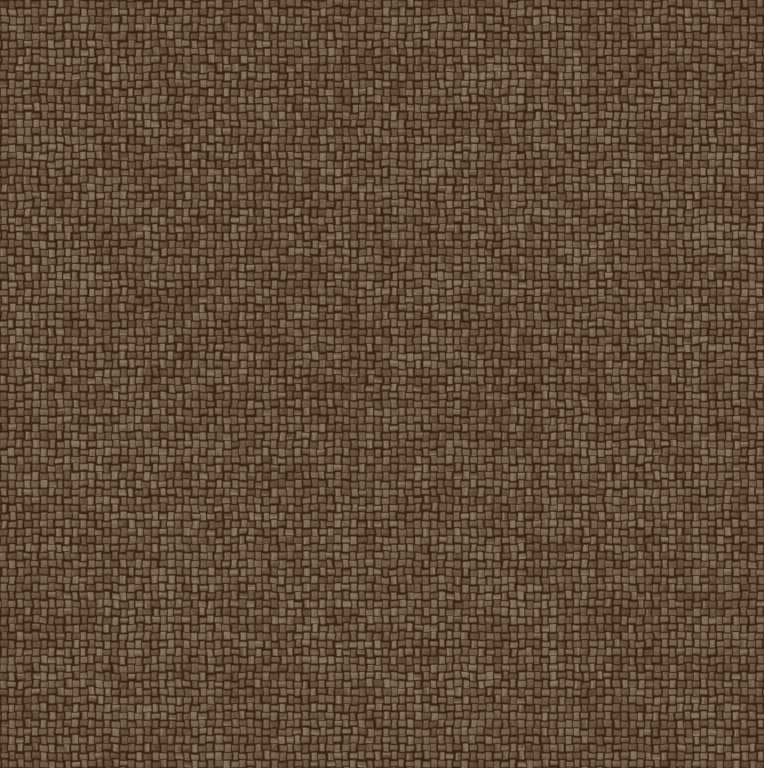
A Shadertoy shader for this texture:

```glsl
// Brown plain-weave upholstery cloth with worn, uneven threads.

const vec2 THREADS = vec2(96.0, 96.0);            // crossings across and down
const vec3 GAP_COLOR = vec3(0.215, 0.125, 0.070);
const vec3 MID_COLOR = vec3(0.365, 0.278, 0.204);
const vec3 WORN_COLOR = vec3(0.530, 0.460, 0.375);

float hash(vec2 p) {
    return fract(sin(dot(p, vec2(127.1, 311.7))) * 43758.5453);
}

float noise(vec2 p) {
    vec2 i = floor(p), f = fract(p);
    f = f * f * (3.0 - 2.0 * f);
    return mix(mix(hash(i), hash(i + vec2(1.0, 0.0)), f.x),
               mix(hash(i + vec2(0.0, 1.0)), hash(i + vec2(1.0, 1.0)), f.x), f.y);
}

float roundedBox(vec2 p, vec2 halfSize, float radius) {
    vec2 d = abs(p) - halfSize + radius;
    return length(max(d, 0.0)) + min(max(d.x, d.y), 0.0) - radius;
}

// Brightness of the raised thread segment at one crossing; p is relative to its center.
float segmentTone(vec2 p, vec2 cell) {
    bool isWarp = mod(cell.x + cell.y, 2.0) < 0.5;
    vec2 jitter = vec2(hash(cell + 3.7), hash(cell + 9.2)) - 0.5;
    p -= 0.16 * jitter;
    vec2 q = isWarp ? p : p.yx;                   // q.y runs along the thread
    float width = 0.42 + 0.10 * (hash(cell + 17.3) - 0.5);
    float body = smoothstep(0.08, -0.21, roundedBox(q, vec2(width, 0.55), 0.22));

    // Each segment catches light from the upper left and wears differently.
    float shade = 0.70 + 0.30 * (hash(cell + 31.0) - 0.5);
    shade += 0.13 * (p.y - p.x);
    shade += isWarp ? 0.04 : -0.03;

    // Pale fibres run along the most worn segments.
    float worn = smoothstep(0.70, 1.0, hash(cell + 53.0));
    float fibre = exp(-pow((q.x - 0.5 * jitter.y) / 0.16, 2.0));
    return body * (shade + 0.32 * worn * fibre);
}

// The brightest of the overlapping segments lies on top.
float weaveTone(vec2 p) {
    vec2 home = floor(p);
    float tone = 0.0;
    for (int y = -1; y <= 1; y++) {
        for (int x = -1; x <= 1; x++) {
            vec2 cell = home + vec2(x, y);
            tone = max(tone, segmentTone(p - cell - 0.5, cell));
        }
    }
    return tone;
}

vec3 clothColor(float tone) {
    vec3 dark = mix(GAP_COLOR, MID_COLOR, clamp(tone * 2.0, 0.0, 1.0));
    return mix(dark, WORN_COLOR, clamp(tone * 2.0 - 1.0, 0.0, 1.0));
}

void mainImage(out vec4 fragColor, in vec2 fragCoord) {
    vec2 uv = fragCoord / iResolution.xy;
    vec2 p = uv * THREADS;

    // Threads wander slightly from the straight grid.
    vec2 wander = vec2(noise(p * 0.45), noise(p * 0.45 + 40.0)) - 0.5;
    p += 0.30 * wander;
    float tone = weaveTone(p);

    // Thread-to-thread dye, cloudy wear and fine fibre grain.
    float dye = hash(vec2(floor(p.x), 71.0)) + hash(vec2(83.0, floor(p.y))) - 1.0;
    float cloud = noise(uv * 9.0) + noise(uv * 27.0 + 12.0) - 1.0;
    float grain = noise(p * 4.5 + 7.0) - 0.5;
    tone *= 1.0 + 0.06 * dye + 0.10 * cloud;
    tone += 0.04 + 0.20 * grain;

    fragColor = vec4(clothColor(tone), 1.0);
}
```
